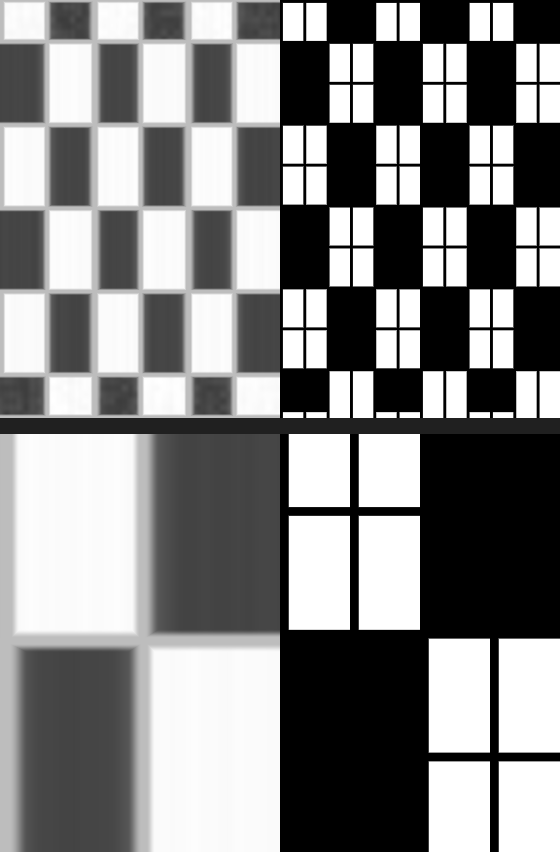
Top: the whole. Bottom: its middle third, enlarged.
A Shadertoy shader for this pattern:

```glsl
// Two checkerboards side by side: on the left, soft grey-edged tiles in charcoal
// and white; on the right, crisp black tiles alternating with four-pane windows.
// Tiles come from floor/mod cells, edges from distances to the nearest grid line.

#define SHEET vec2(768.0, 572.0)   // layout units across and down
#define SOFT_TILE vec2(128.5, 114.0) // column pair width, row height
#define SOFT_START 1.5             // first wide seam
#define SOFT_SPLIT 63.0            // narrow seam inside a column pair
#define PANE vec2(32.0, 56.0)      // window pane pitch
#define BAR 4.0                    // window bar width
#define CHARCOAL 0.27
#define SEAM_GREY 0.74
#define PAPER 0.985
#define MOTTLE 0.07

float hash(vec2 p) {
    return fract(sin(dot(p, vec2(127.1, 311.7))) * 43758.5453);
}

float valueNoise(vec2 p) {
    vec2 i = floor(p), f = fract(p);
    f = f * f * (3.0 - 2.0 * f);
    return mix(mix(hash(i), hash(i + vec2(1, 0)), f.x),
               mix(hash(i + vec2(0, 1)), hash(i + vec2(1, 1)), f.x), f.y);
}

// 1 on a seam, fading to 0 around the given half width
float seam(float dist, float halfWidth, float blur) {
    return 1.0 - smoothstep(halfWidth - blur, halfWidth + blur, dist);
}

float softChecker(vec2 p, float px) {
    // cell index and colour
    float u = max(p.x - SOFT_START, 0.0);
    float pairX = mod(u, SOFT_TILE.x);
    float column = 2.0 * floor(u / SOFT_TILE.x) + step(SOFT_SPLIT, pairX);
    float row = floor(p.y / SOFT_TILE.y + 0.5);
    float dark = mod(column + row, 2.0);

    // distances to the seams; the outer sides of the end columns stay open
    float wide = min(pairX, SOFT_TILE.x - pairX);
    if (p.x < SOFT_START) wide = SOFT_START - p.x;
    if (p.x > 2.5 * SOFT_TILE.x || (p.x < 32.0 && dark > 0.5)) wide = 1e3;
    float narrow = abs(pairX - SOFT_SPLIT);
    float rowY = mod(p.y + 0.5 * SOFT_TILE.y, SOFT_TILE.y);
    float across = min(rowY, SOFT_TILE.y - rowY);
    across = min(across, min(p.y, abs(SHEET.y - 1.0 - p.y)));

    // charcoal tiles have broader, softer rims than white ones
    float blur = max(mix(2.0, 3.2, dark), px);
    float rim = max(seam(wide, mix(4.5, 6.0, dark), blur + dark),
                    seam(narrow, mix(3.5, 4.0, dark), blur));
    rim = max(rim, seam(across, 3.3, max(2.0, px)));
    float glow = 1.0 - smoothstep(2.0, 17.0, min(wide, narrow));

    // mottling in the cut-off top and bottom rows, faint streaks elsewhere
    float endRow = step(p.y, 57.0) + step(513.0, p.y);
    float wear = (valueNoise(p / 9.0) - 0.5) * MOTTLE * endRow * mix(0.3, 1.0, dark);
    wear += (valueNoise(vec2(p.x / 5.0, row)) - 0.5) * 0.015;
    float tile = mix(PAPER, CHARCOAL + 0.09 * glow, dark) + wear;
    return mix(tile, SEAM_GREY, rim);
}

float windowChecker(vec2 p, float px) {
    vec2 q = p - 0.5 * BAR;
    vec2 cell = floor(q / PANE);
    float column = floor(cell.x / 2.0);
    float row = floor((cell.y + 1.0) / 2.0);
    bool lit = mod(column + row, 2.0) < 0.5;

    // inside distance to the pane border
    vec2 inside = 0.5 * (PANE - BAR) - abs(mod(q, PANE) - 0.5 * PANE);

    // the last row loses its crossbar and starts the opposite windows
    if (lit && p.y > 9.5 * PANE.y) inside.y = PANE.y;
    lit = lit || cell.y > 9.5;
    float d = min(inside.x, inside.y);
    return lit ? clamp(d / px + 0.5, 0.0, 1.0) : 0.0;
}

void mainImage(out vec4 fragColor, in vec2 fragCoord) {
    vec2 uv = fragCoord / iResolution.xy;
    vec2 p = vec2(uv.x, 1.0 - uv.y) * SHEET;
    float px = SHEET.x / iResolution.x;
    float middle = 0.5 * SHEET.x;

    float left = softChecker(p, px);
    float right = windowChecker(p - vec2(middle, 0.0), px);
    float side = clamp((p.x - middle) / px + 0.5, 0.0, 1.0);
    fragColor = vec4(vec3(mix(left, right, side)), 1.0);
}
```
